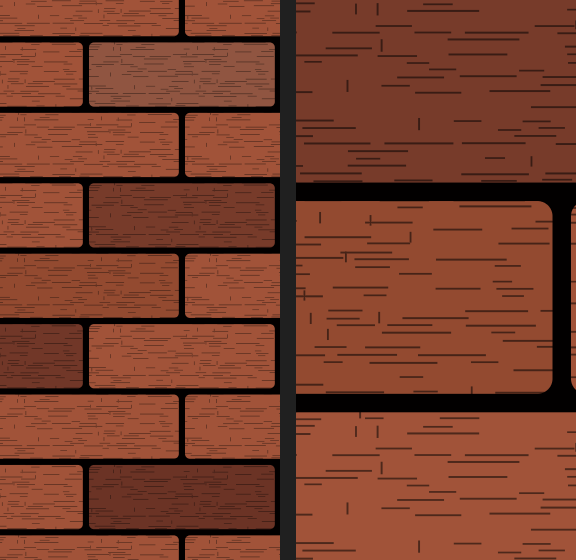
Left, the full canvas; right, a detail of the centre.
Give the GLSL for this texture, as a WebGL 1 fragment shader.

```glsl
precision highp float;
// Running-bond brick wall with black mortar and a few accent bricks.
// Each brick is a rounded box; its grain is hashed horizontal streaks and
// short upright ticks, thinned in patches by gradient noise.

uniform vec2 u_resolution;

// Lengths are fractions of the canvas width.
const vec2 PITCH = vec2(0.6857, 0.2515);
const vec2 ORIGIN = vec2(-0.036, -0.1525);
const float JOINT = 0.0220;
const float CORNER = 0.018;

const vec3 MORTAR = vec3(0.008, 0.0, 0.0);
const vec3 CLAY = vec3(0.63, 0.325, 0.222);
const vec3 BROWN = vec3(0.575, 0.29, 0.19);
const vec3 DUSTY = vec3(0.565, 0.335, 0.255);
const vec3 UMBER = vec3(0.42, 0.20, 0.145);
const vec3 RUSSET = vec3(0.465, 0.23, 0.165);

float hash(vec2 p) {
  return fract(sin(dot(p, vec2(127.1, 311.7))) * 43758.55);
}

vec2 gradient(vec2 cell) {
  float angle = 6.2832 * hash(cell);
  return vec2(cos(angle), sin(angle));
}

float gradientNoise(vec2 p) {
  vec2 i = floor(p), f = fract(p);
  vec2 u = f * f * f * (f * (f * 6.0 - 15.0) + 10.0);
  vec2 e = vec2(0.0, 1.0);
  float low = mix(dot(gradient(i), f), dot(gradient(i + e.yx), f - e.yx), u.x);
  float high = mix(dot(gradient(i + e), f - e), dot(gradient(i + 1.0), f - 1.0), u.x);
  return mix(low, high, u.y);
}

float roundedBox(vec2 p, vec2 halfSize, float radius) {
  vec2 q = abs(p) - halfSize + radius;
  return length(max(q, 0.0)) + min(max(q.x, q.y), 0.0) - radius;
}

// Share of a pixel covered by a small filled rectangle.
float coverage(vec2 p, vec2 halfSize, float px) {
  vec2 c = clamp((p + halfSize) / px + 0.5, 0.0, 1.0)
         - clamp((p - halfSize) / px + 0.5, 0.0, 1.0);
  return c.x * c.y;
}

// One randomly sized and placed dash in each cell of a staggered grid.
float dashes(vec2 p, vec2 cell, vec2 smallest, vec2 largest, float density, float seed, float px) {
  p.x += cell.x * hash(vec2(floor(p.y / cell.y), seed));
  vec2 id = floor(p / cell);
  vec2 key = id + seed;
  vec2 halfSize = mix(smallest, largest, hash(key + 5.3));
  vec2 room = max(0.5 * cell - halfSize - 0.002, 0.0);
  vec2 shift = room * (2.0 * vec2(hash(key + 17.3), hash(key + 31.9)) - 1.0);
  float patches = 0.35 * gradientNoise(id * vec2(0.45, 0.23) + seed);
  float present = step(hash(key), density + patches);
  return present * coverage(p - (id + 0.5) * cell - shift, halfSize, px);
}

float same(float a, float b) {
  return 1.0 - step(0.5, abs(a - b));
}

// Odd courses hold one accent brick, and so does the middle course.
vec3 brickColor(vec2 id) {
  float odd = mod(id.y, 2.0);
  float accentColumn = odd * (1.0 - same(id.y, 3.0));
  float accent = same(id.x, accentColumn) * max(odd, same(id.y, 4.0));
  vec3 tone = mix(UMBER, RUSSET, clamp((id.y - 1.0) / 4.0, 0.0, 1.0));
  tone = mix(tone, BROWN, same(id.y, 4.0));
  tone = mix(tone, DUSTY, same(id.y, 7.0));
  return mix(CLAY, tone, accent);
}

void main() {
  float px = 1.0 / u_resolution.x;
  vec2 p = gl_FragCoord.xy * px - ORIGIN;

  // Brick layout: odd courses shift left by half a brick.
  float course = floor(p.y / PITCH.y);
  p.x += 0.5 * PITCH.x * mod(course, 2.0);
  vec2 id = vec2(floor(p.x / PITCH.x), course);
  vec2 local = p - id * PITCH;

  // Grain, shared by all bricks.
  float streaks = dashes(local, vec2(0.095, 0.0088), vec2(0.010, 0.0010),
                         vec2(0.043, 0.0012), 0.62, 3.0, px);
  float ticks = dashes(local, vec2(0.105, 0.023), vec2(0.0010, 0.005),
                       vec2(0.0012, 0.008), 0.20, 41.0, px);
  float grain = max(streaks, ticks);
  vec3 color = brickColor(id) * (1.0 - 0.52 * grain);

  // Mortar around the rounded brick.
  float edge = roundedBox(local - 0.5 * PITCH, 0.5 * (PITCH - JOINT), CORNER);
  float brick = clamp(0.5 - edge / px, 0.0, 1.0);
  gl_FragColor = vec4(mix(MORTAR, color, brick), 1.0);
}
```
